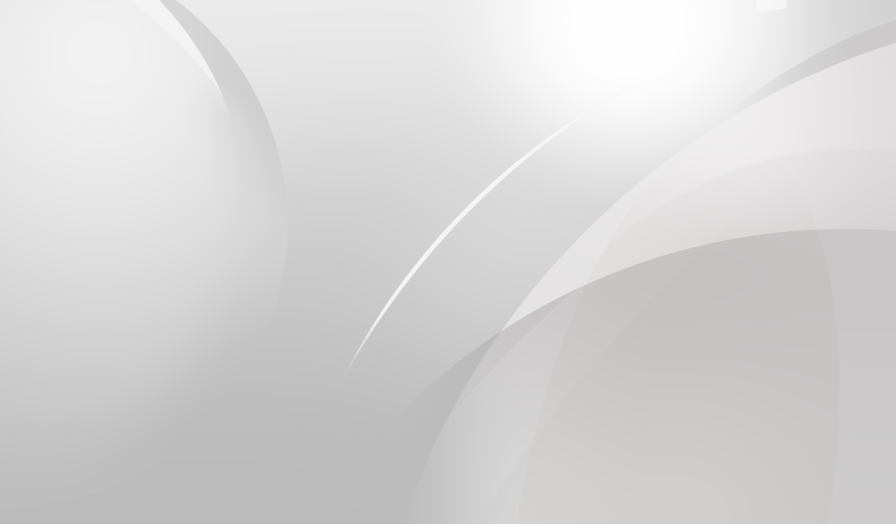
A Shadertoy shader for this background:

```glsl
// Pale grey abstract background: a large shaded disc on the left, a soft white
// glow at the top, and overlapping translucent arcs sweeping in from the right.
// Each shape is a circle or ellipse distance, blended in order over a gradient.

#define SHADOW vec3(0.735, 0.735, 0.735)
#define LIGHT  vec3(0.920, 0.920, 0.920)
#define VEIL   vec3(0.895, 0.889, 0.891)
#define MAUVE  vec3(0.787, 0.778, 0.781)
#define PEARL  vec3(0.836, 0.833, 0.832)
#define GLOW_CENTER vec2(1.200, 0.955)
#define GLOW_RADIUS 0.38
#define DISC_LIGHT  vec2(0.189, 0.900)

// Signed distance to a circle, negative inside.
float circle(vec2 p, vec2 center, float radius) {
    return length(p - center) - radius;
}

// Smooth coverage of the inside of a distance field.
float fill(float d) {
    float edge = 0.8 / iResolution.y;
    return 1.0 - smoothstep(-edge, edge, d);
}

// Vertical gradient, toned in the middle, dimmed top right, with the glow.
vec3 backdrop(vec2 p) {
    vec3 col = mix(SHADOW, LIGHT, smoothstep(0.1, 1.05, p.y));
    vec2 m = (p - vec2(0.97, 0.44)) / vec2(0.26, 0.22);
    vec2 n = (p - vec2(0.70, 0.62)) / vec2(0.25, 0.22);
    col += 0.035 * exp(-dot(m, m)) - 0.022 * exp(-dot(n, n));
    col -= 0.09 * smoothstep(1.4, 1.7, p.x) * smoothstep(0.7, 1.0, p.y);
    float glow = 1.0 - smoothstep(0.06, GLOW_RADIUS, length((p - GLOW_CENTER) * vec2(0.95, 1.0)));
    return mix(col, vec3(1.0, 0.998, 0.999), glow);
}

// Shaded disc with a dark rim and a bright crescent; its lower side dissolves.
vec3 leftDisc(vec3 col, vec2 p) {
    float discD = circle(p, vec2(0.011, 0.571), 0.538);
    float rimD = circle(p, vec2(-0.133, 0.578), 0.607);
    float cut = fill(circle(p, vec2(-0.278, 0.311), 0.867));
    float upper = smoothstep(0.76, 0.86, p.y);
    vec3 shade = mix(vec3(0.948), SHADOW + 0.02, smoothstep(-0.03, 0.93, length(p - DISC_LIGHT)));
    float rim = mix(smoothstep(-0.10, 0.07, rimD), 1.0 - fill(rimD), upper);
    shade -= 0.09 * rim * smoothstep(0.48, 0.88, p.y);
    shade = mix(shade, vec3(0.96), 0.75 * fill(rimD) * (1.0 - cut) * smoothstep(0.76, 0.88, p.y));
    float dissolve = mix(smoothstep(0.0, 0.2, -discD), 1.0, smoothstep(0.3, 0.65, p.y));
    dissolve = mix(dissolve, 1.0, 0.45 * (1.0 - smoothstep(0.1, 0.4, p.x)));
    return mix(col, shade, fill(discD) * dissolve);
}

// Thin bright lune between two arcs that meet at its tips.
vec3 brightSliver(vec3 col, vec2 p) {
    float lune = fill(circle(p, vec2(1.802, -0.304), 1.287))
               * (1.0 - fill(circle(p, vec2(1.946, -0.443), 1.478)));
    return mix(col, vec3(0.965), 0.95 * lune * smoothstep(0.25, 0.42, p.y));
}

// Overlapping translucent sheets on the right.
vec3 rightArcs(vec3 col, vec2 p) {
    float outerD = circle(p, vec2(2.153, -0.479), 1.466);
    float outer = fill(outerD);
    float lower = fill(circle(p, vec2(1.611, -0.633), 1.196));
    float inner = fill(circle(p, vec2(1.633, 0.027), 0.689));
    float diagonal = fill(circle(p, vec2(3.002, -1.267), 2.444));
    float strip = fill(circle(p, vec2(2.536, -1.218), 2.200));
    vec2 q = vec2(p.x - 1.284 - 0.15 * p.y, p.y) / vec2(0.298, 0.733);
    float petal = fill((length(q) - 1.0) * 0.298);

    // Grey band hugging the outside of the large arc, widening rightwards.
    float reach = smoothstep(1.2, 1.7, p.x);
    float band = fill(outerD - 0.041 * reach) * (1.0 - outer);
    col = mix(col, vec3(0.80, 0.793, 0.796), band * smoothstep(1.35, 1.68, p.x));

    // Dark lower sheet where it lies outside the large arc.
    float fade = smoothstep(0.66, 0.9, p.x);
    col = mix(col, SHADOW, lower * (1.0 - outer) * fade);

    // Light veil above, mauve to pearl below.
    vec3 veil = VEIL - vec3(0.020, 0.027, 0.024) * smoothstep(1.4, 1.7, p.x);
    veil += 0.045 * exp(-14.0 * dot(p - vec2(1.38, 0.8), p - vec2(1.38, 0.8)));
    veil *= 1.0 - 0.018 * inner * smoothstep(1.0, 1.4, p.x);
    veil -= 0.03 * (1.0 - smoothstep(0.0, 0.25, p.y - 0.47)) * smoothstep(1.1, 1.4, p.x);
    vec3 sheet = mix(PEARL, MAUVE, smoothstep(0.0, 0.5, p.y));
    sheet = mix(sheet, MAUVE + 0.01, 0.6 * smoothstep(1.3, 1.65, p.x));
    sheet += 0.012 * (1.0 - smoothstep(1.0, 1.25, p.x));
    sheet -= 0.022 * (1.0 - strip);
    vec3 arc = mix(veil, sheet, lower);

    // Faint tints from the remaining overlaps.
    arc *= 1.0 - 0.012 * diagonal * (1.0 - smoothstep(0.4, 0.75, p.y));
    vec3 tint = mix(vec3(0.986, 0.985, 0.979), vec3(1.0), smoothstep(0.5, 0.75, p.y));
    arc *= mix(vec3(1.0), tint, petal);
    return mix(col, arc, outer * smoothstep(0.74, 1.0, p.x));
}

void mainImage(out vec4 fragColor, in vec2 fragCoord) {
    vec2 p = fragCoord / iResolution.y;
    vec3 col = backdrop(p);

    // Small pale chip at the top edge.
    vec2 chip = abs(p - vec2(1.472, 1.0) - vec2(0.0, 0.15 * (p.x - 1.472))) - vec2(0.028, 0.02);
    col = mix(col, vec3(0.98), 0.7 * fill(max(chip.x, chip.y)));

    col = leftDisc(col, p);
    col = brightSliver(col, p);
    col = rightArcs(col, p);
    fragColor = vec4(clamp(col, 0.0, 1.0), 1.0);
}
```
